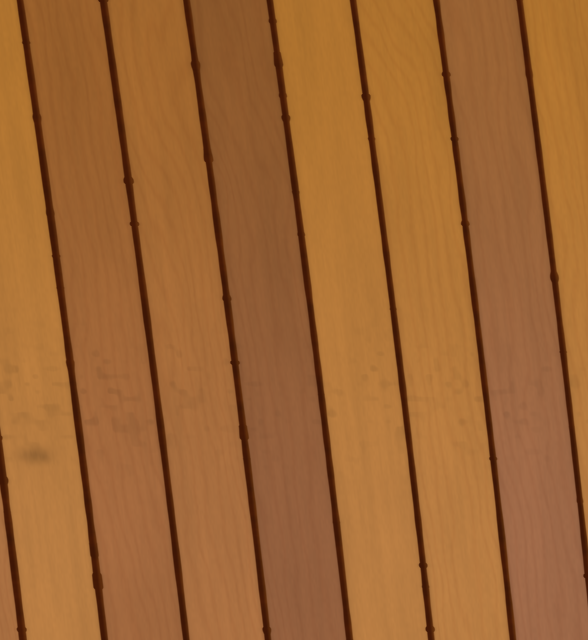
A WebGL 2 fragment shader for this texture:

```glsl
#version 300 es
precision highp float;
// Slanted timber decking: seven dark seams split the canvas into boards.
// A sheared, slightly fanned coordinate numbers the boards; stretched value
// noise adds grain, growth rings, stains and uneven seam edges.

#define PITCH_TOP 0.1416   // board spacing at the top edge
#define PITCH_BOTTOM 0.1389
#define SEAM_TOP 0.034     // position of seam 0 at the top edge
#define SEAM_BOTTOM 0.178
#define BOW 0.004          // sideways bend of the boards
#define SEAM_HALF 0.0060   // half width of a seam
#define SOFTNESS 0.0017    // blur of seam edges
#define GRAIN 0.065
#define STAIN 0.075
#define RINGS 0.030

uniform vec2 u_resolution;
out vec4 outColor;

const vec3 GOLD  = vec3(0.71, 0.475, 0.225);
const vec3 RUST  = vec3(0.655, 0.425, 0.220);
const vec3 BROWN = vec3(0.62, 0.395, 0.210);
const vec3 MAUVE = vec3(0.61, 0.400, 0.245);
const vec3 UMBER = vec3(0.57, 0.365, 0.210);
const vec3 SEAM_DARK = vec3(0.25, 0.09, 0.02);
const vec3 SEAM_LIT  = vec3(0.38, 0.19, 0.05);
const vec3 BOARDS[9] = vec3[9](RUST, GOLD, BROWN, RUST, UMBER, GOLD, GOLD, MAUVE, GOLD);

float hash(vec2 p) {
  vec3 q = fract(vec3(p.xyx) * 0.1031);
  q += dot(q, q.yzx + 33.33);
  return fract((q.x + q.y) * q.z);
}

float noise(vec2 p) {
  vec2 cell = floor(p), f = fract(p);
  f = f * f * (3.0 - 2.0 * f);
  return mix(mix(hash(cell), hash(cell + vec2(1, 0)), f.x),
             mix(hash(cell + vec2(0, 1)), hash(cell + vec2(1, 1)), f.x), f.y);
}

// Layered noise centred on zero
float fbm(vec2 p) {
  float sum = 0.0, amp = 0.5;
  for (int i = 0; i < 4; i++) {
    sum += amp * (noise(p) - 0.5);
    p = p * 2.03 + 17.0;
    amp *= 0.5;
  }
  return sum;
}

// Wood of one board; p.x runs across it from 0 to 1, p.y along the canvas
vec3 wood(vec2 p, float id) {
  vec3 color = BOARDS[clamp(int(id) + 2, 0, 8)];
  vec2 q = p + vec2(id * 7.0 + 50.0, id * 13.0 + 90.0);

  // Long fibres, fine flecks and broad stains
  float fibre = fbm(q * vec2(9.0, 3.5)) + 0.5 * fbm(q * vec2(32.0, 14.0));
  float fleck = noise(q * vec2(45.0, 130.0)) - 0.5;
  float stain = fbm(q * vec2(1.8, 6.0));
  color *= 1.0 + GRAIN * fibre + 0.025 * fleck + STAIN * stain;

  // Wandering growth rings, strong on some boards only
  float warp = p.x * 1.6 + 0.9 * p.y + 1.8 * fbm(q * vec2(1.1, 2.6));
  float ring = pow(0.5 + 0.5 * sin(warp * 24.0), 3.0);
  float figured = mix(0.15, 1.0, step(0.5, abs(fract(id / 4.0) - 0.75) * 2.0));
  color *= 1.0 - RINGS * figured * ring * vec3(0.7, 1.2, 1.4);

  // Short cross-grain scuffs in a worn band
  float band = exp(-pow((p.y - 0.38) / 0.09, 2.0));
  float scuff = smoothstep(0.62, 0.9, noise(q * vec2(9.0, 85.0)));
  color *= 1.0 - 0.09 * band * scuff * noise(q * vec2(3.0, 9.0));

  // Small smudged knot on the leftmost full board
  vec2 k = (p - vec2(0.42, 0.288)) / vec2(0.20, 0.012);
  float knot = exp(-dot(k, k)) * (1.0 - step(0.5, abs(id + 1.0)));
  return color * (1.0 - 0.22 * knot * (0.8 + fibre));
}

void main() {
  vec2 uv = gl_FragCoord.xy / u_resolution;
  float down = 1.0 - uv.y;

  // Board coordinate: whole numbers lie on the seams
  float pitch = mix(PITCH_TOP, PITCH_BOTTOM, down);
  float start = mix(SEAM_TOP, SEAM_BOTTOM, down) + BOW * 4.0 * down * uv.y;
  float board = (uv.x - start) / pitch;
  float id = floor(board);
  vec3 color = wood(vec2(board - id, uv.y), id);

  // Warmer at the top, paler and greyer towards the bottom
  color *= mix(vec3(0.96, 0.94, 0.80), vec3(1.02, 1.03, 1.16), smoothstep(0.0, 0.9, down));

  // Seam with a wobbling edge and occasional nicks
  float seam = floor(board + 0.5);
  float offset = (board - seam) * pitch;
  vec2 s = vec2(seam * 11.0 + 40.0, uv.y);
  float wobble = 0.0010 * (noise(s * vec2(1.0, 38.0)) - 0.5);
  float nick = 0.0025 * smoothstep(0.86, 1.0, noise(s * vec2(1.0, 60.0) + 5.0));
  float halfWidth = SEAM_HALF - 0.00015 * seam + wobble + nick;
  float soft = max(SOFTNESS, 0.75 / u_resolution.x);
  float cover = 1.0 - smoothstep(-soft, soft, abs(offset) - halfWidth);
  float lit = smoothstep(-0.001, 0.006, offset) * mix(0.75, 1.0, seam / 6.0);
  vec3 seamColor = mix(SEAM_DARK, SEAM_LIT, lit) * (1.0 + 0.3 * fbm(s * vec2(1.0, 50.0)));

  // Soft shade where each board rounds into its seam
  color *= 1.0 - 0.10 * exp(-max(abs(offset) - halfWidth, 0.0) / 0.004);
  outColor = vec4(mix(color, seamColor, cover), 1.0);
}
```
